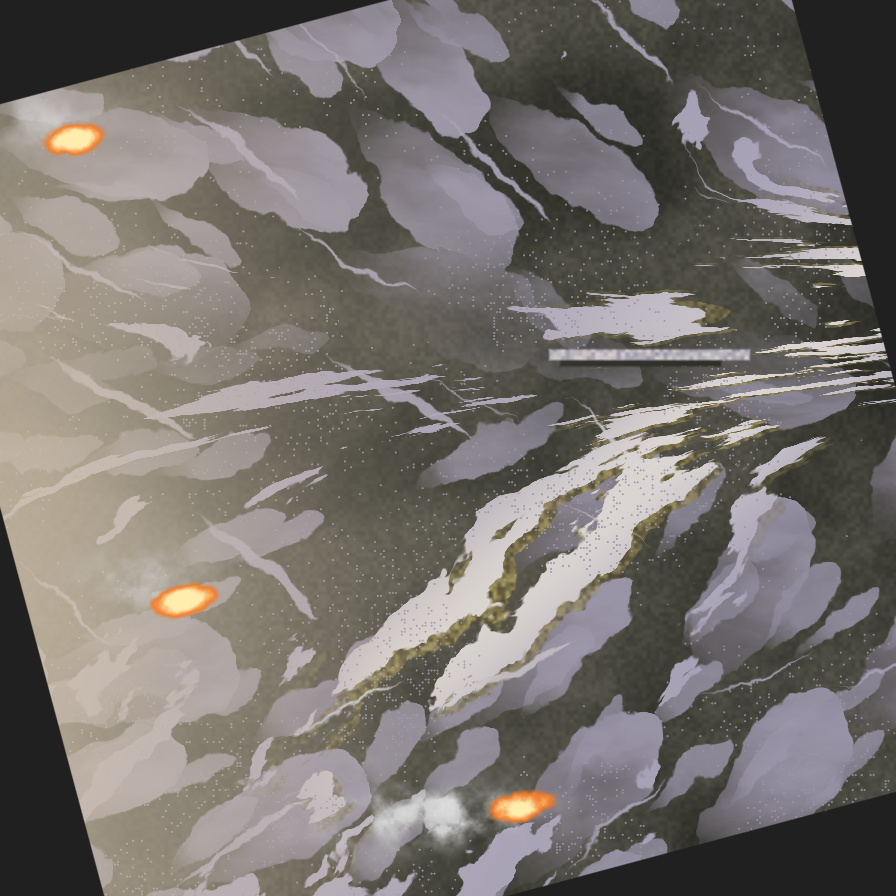
A three.js fragment shader for this texture:

```glsl
// Tilted aerial view of dark snow-patched mountains with a sunlit haze and three fires.
varying vec2 vUv;

const vec3 BACKDROP = vec3(0.125);
const vec3 SOIL_DARK = vec3(0.165, 0.17, 0.145);
const vec3 SOIL_LIGHT = vec3(0.30, 0.295, 0.26);
const vec3 MAUVE = vec3(0.37, 0.35, 0.37);
const vec3 LAVENDER = vec3(0.59, 0.57, 0.65);
const vec3 SNOW = vec3(0.86, 0.84, 0.83);
const vec3 SUNLIT_ROCK = vec3(0.46, 0.42, 0.26);
const vec3 HAZE = vec3(0.83, 0.77, 0.68);

float hash12(vec2 p) {
  vec3 q = fract(vec3(p.xyx) * 0.1031);
  q += dot(q, q.yzx + 33.33);
  return fract((q.x + q.y) * q.z);
}

vec2 hash22(vec2 p) {
  return vec2(hash12(p), hash12(p + 71.7));
}

float valueNoise(vec2 p) {
  vec2 i = floor(p), f = fract(p);
  f = f * f * (3.0 - 2.0 * f);
  return mix(mix(hash12(i), hash12(i + vec2(1.0, 0.0)), f.x),
             mix(hash12(i + vec2(0.0, 1.0)), hash12(i + 1.0), f.x), f.y);
}

float fbm(vec2 p) {
  float sum = 0.0, amp = 0.52;
  for (int i = 0; i < 5; i++) {
    sum += amp * valueNoise(p);
    p = p * 2.03 + 17.3;
    amp *= 0.5;
  }
  return sum;
}

mat2 rotate(float a) {
  return mat2(cos(a), -sin(a), sin(a), cos(a));
}

// Slopes fall to the right above, rise to the right below, and flatten at the left.
float flowAngle(vec2 p) {
  float angle = mix(0.8, -0.7, smoothstep(0.45, 0.72, p.y));
  return angle * mix(0.3, 1.0, smoothstep(0.08, 0.42, p.x));
}

// Scattered teardrop slopes: x is coverage, y runs from the faded tip to the crisp end.
vec2 petals(vec2 p, float cells, float width, float keep, float seed) {
  vec2 best = vec2(0.0);
  for (int j = -1; j <= 1; j++) {
    for (int i = -1; i <= 1; i++) {
      vec2 cell = floor(p * cells) + vec2(float(i), float(j));
      vec2 rnd = hash22(cell + seed);
      vec2 root = (cell + 0.2 + 0.6 * rnd) / cells;
      vec2 q = rotate(flowAngle(root) + (rnd.y - 0.5) * 0.6) * (p - root) * cells;
      float t = clamp(q.x / 1.5 + 0.5, 0.0, 1.0);
      float halfWidth = width * (0.6 + 0.7 * rnd.x) * 2.6 * t * sqrt(1.0 - t);
      float d = (abs(q.y) - halfWidth + 0.03) / cells;
      float mask = smoothstep(0.0015, -0.0015, d) * smoothstep(0.0, 0.45, t);
      mask *= step(hash12(cell + seed + 7.0), keep);
      if (mask > best.x) best = vec2(mask, t);
    }
  }
  return best;
}

float streaks(vec2 p, float angle) {
  return fbm(rotate(angle) * p * vec2(7.0, 19.0));
}

// Small flame with a billow of smoke drifting along the given direction.
vec3 addFire(vec3 col, vec2 p, vec2 centre, vec2 drift, float smokeAmount) {
  vec2 q = p - centre;
  float billow = fbm(p * 30.0 + 4.0);
  vec2 s = (q - drift) / (vec2(0.035, 0.022) + abs(drift) * 0.7);
  float smoke = exp(-dot(s, s)) * smoothstep(0.25, 0.7, billow);
  col = mix(col, mix(vec3(0.6), vec3(0.95), billow), clamp(smoke * smokeAmount, 0.0, 1.0));
  vec2 f = rotate(0.2) * q / vec2(0.036, 0.017);
  float heat = exp(-dot(f, f)) * (0.45 + 1.1 * fbm(p * 45.0));
  vec3 flame = mix(vec3(0.95, 0.48, 0.16), vec3(1.0, 0.93, 0.68), smoothstep(0.4, 0.8, heat));
  return mix(col, flame, smoothstep(0.25, 0.5, heat));
}

void main() {
  vec2 p = vUv;
  vec2 ragged = p + 0.028 * (vec2(fbm(p * 26.0), fbm(p * 26.0 + 50.0)) - 0.5);
  float grain = valueNoise(p * 210.0);

  // Dark ground
  vec3 col = mix(SOIL_DARK, SOIL_LIGHT, smoothstep(0.3, 0.75, fbm(p * 6.0)));
  col *= 0.88 + 0.24 * grain;

  // Broad and small lavender slopes, thinner around the valley
  float valley = exp(-pow((p.y - 0.58 - 0.08 * p.x) / 0.09, 2.0));
  float veins = streaks(ragged, flowAngle(p) * 0.2);
  vec2 broad = petals(ragged, 5.5, 0.30, 0.68, 3.0);
  vec2 small = petals(ragged, 11.0, 0.24, 0.5, 29.0);
  vec3 slope = mix(MAUVE, LAVENDER, smoothstep(0.35, 0.95, broad.y * 0.6 + veins * 0.6));
  col = mix(col, slope, broad.x * (1.0 - 0.85 * valley));
  col = mix(col, LAVENDER * (0.8 + 0.3 * veins), small.x * (1.0 - 0.6 * valley) * 0.85);

  // Broken snow with sunlit rock beside it, along the diagonal ridge and valley
  float ridge = exp(-pow((p.y - 0.85 * p.x + 0.14) / 0.13, 2.0)) * smoothstep(0.25, 0.45, p.x);
  float belt = max(max(ridge, valley * 0.8), 0.7 * smoothstep(0.4, 0.1, p.y));
  float rising = streaks(ragged, mix(0.8, 0.15, valley));
  float beside = streaks(ragged + vec2(-0.009, 0.007), mix(0.8, 0.15, valley));
  float level = 0.74 - 0.16 * belt;
  float sunny = max(ridge, 0.6 * valley * smoothstep(0.5, 0.8, p.x));
  col = mix(col, SUNLIT_ROCK * (0.6 + 0.8 * grain), smoothstep(level - 0.02, level + 0.01, beside) * sunny);
  col = mix(col, mix(LAVENDER * 1.1, SNOW, sunny), smoothstep(level, level + 0.02, rising));

  // Thin bright crests
  vec2 crest = petals(ragged + 0.31, 6.5, 0.055, 0.5, 61.0);
  col = mix(col, mix(LAVENDER * 1.12, SNOW, sunny), crest.x * 0.9);

  // Fine snow specks
  vec2 speck = p * 300.0;
  float dotMask = smoothstep(0.5, 0.2, length(fract(speck) - 0.5));
  float dense = (0.03 + 0.13 * belt) * smoothstep(0.35, 0.6, fbm(p * 9.0 + 8.0));
  col = mix(col, LAVENDER, dotMask * step(hash12(floor(speck)), dense) * 0.8);

  // Level pale strip with a shadow below it
  vec2 strip = abs(p - vec2(0.725, 0.604)) - vec2(0.112, 0.006);
  vec2 shade = abs(p - vec2(0.715, 0.595)) - vec2(0.09, 0.004);
  col = mix(col, SOIL_DARK, smoothstep(0.002, -0.002, max(shade.x, shade.y)));
  col = mix(col, mix(LAVENDER, SNOW, grain), smoothstep(0.002, -0.002, max(strip.x, strip.y)));

  // Warm haze from the left, then fires
  vec2 h = (p - vec2(0.0, 0.36)) * vec2(2.8, 1.3);
  col = mix(col, HAZE, 0.78 * exp(-dot(h, h)) + 0.025);
  col = addFire(col, p, vec2(0.082, 0.845), vec2(-0.035, 0.018), 0.6);
  col = addFire(col, p, vec2(0.205, 0.33), vec2(-0.04, 0.02), 0.6);
  col = addFire(col, p, vec2(0.58, 0.10), vec2(-0.095, -0.012), 1.5);

  // Tilted square frame
  vec2 frame = abs(rotate(radians(15.0)) * (p - 0.5)) - 0.5;
  col = mix(col, BACKDROP, smoothstep(-0.001, 0.001, max(frame.x, frame.y)));
  gl_FragColor = vec4(col, 1.0);
}
```
